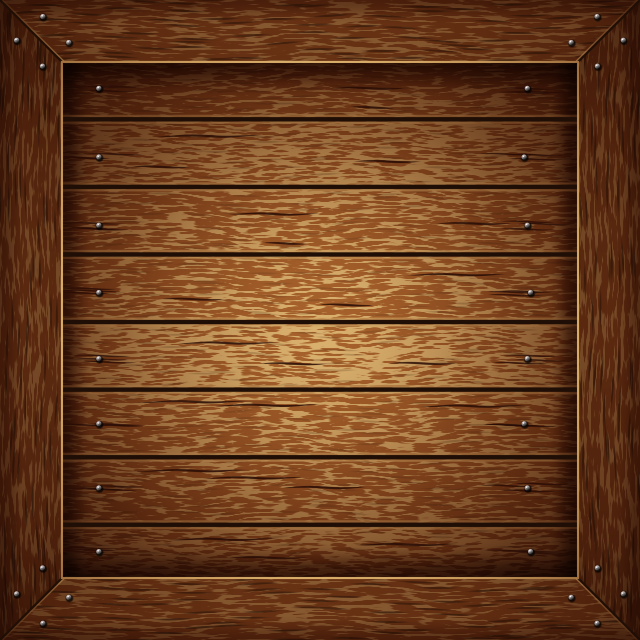
Reproduce this texture procedurally as a WebGL 2 fragment shader.

```glsl
#version 300 es
precision highp float;
uniform vec2 u_resolution;
out vec4 fragColor;

const float FRAME = 0.0985;       // width of the frame boards
const float SEAM_START = 0.1800;  // height of the lowest seam
const float PLANK = 0.1056;       // plank height
const vec3 PALE_WOOD = vec3(0.85, 0.69, 0.43);
const vec3 RED_WOOD = vec3(0.65, 0.38, 0.17);
const vec3 CRACK = vec3(0.15, 0.04, 0.015);
const vec3 GROOVE = vec3(0.12, 0.055, 0.02);
const vec3 BEVEL = vec3(0.86, 0.69, 0.42);

vec2 hash2(vec2 p) {
  return fract(sin(vec2(dot(p, vec2(127.1, 311.7)), dot(p, vec2(269.5, 183.3)))) * 43758.5);
}

// Distance to the nearest scattered point
float cells(vec2 p) {
  vec2 cell = floor(p), f = p - cell;
  float nearest = 4.0;
  for (int y = -1; y <= 1; y++)
    for (int x = -1; x <= 1; x++) {
      vec2 o = vec2(x, y);
      vec2 d = o + hash2(cell + o) - f;
      nearest = min(nearest, dot(d, d));
    }
  return sqrt(nearest);
}

float band(float d, float halfWidth, float aa) {
  return 1.0 - smoothstep(halfWidth - aa, halfWidth + aa, abs(d));
}

// Darkens wood while keeping it warm
vec3 shade(vec3 color, float light) {
  return color * pow(vec3(light), vec3(1.0, 1.42, 1.7));
}

// Two-tone streaks running along x
vec3 wood(vec2 p, float seed, float cut, float deepAmount) {
  p.y += 0.003 * sin(p.x * 17.0 + seed) + 0.001 * sin(p.x * 47.0 + p.y * 60.0 + seed * 2.0);
  vec2 s = p * vec2(21.0, 170.0) + seed * 17.3;
  float n = 0.55 * cells(s) + 0.45 * cells(s * vec2(1.9, 1.5) + 5.0);
  cut += 0.04 * sin(p.x * 9.0 + seed * 3.0) * sin(p.y * 70.0 + seed);
  vec3 color = mix(RED_WOOD, PALE_WOOD, smoothstep(cut - 0.07, cut + 0.07, n));
  float deep = 1.0 - smoothstep(0.08, 0.26, cells(s * vec2(0.4, 0.65) + 31.0));
  return mix(color, RED_WOOD * 0.55, deep * deepAmount);
}

// Thin split tapering at both ends
float crack(vec2 d, float halfLength, float thickness, float aa) {
  float taper = 1.0 - pow(d.x / halfLength, 2.0);
  d.y += 0.001 * sin(d.x * 60.0);
  return taper > 0.0 ? band(d.y, thickness * taper, aa) * smoothstep(0.0, 0.4, taper) : 0.0;
}

// Round steel head with a soft shadow
vec3 addNail(vec3 color, vec2 d, float aa) {
  float radius = 0.0040;
  color *= 1.0 - 0.75 * (1.0 - smoothstep(radius, radius * 1.9, length(d + vec2(-0.001, 0.0015))));
  float lit = clamp(0.55 + dot(d, vec2(-0.5, 0.8)) / radius * 0.5, 0.12, 1.0);
  vec3 steel = vec3(0.90, 0.86, 0.86) * lit;
  steel += 0.35 * (1.0 - smoothstep(0.0, 0.0018, length(d - vec2(-0.001, 0.0012))));
  return mix(color, steel, 1.0 - smoothstep(radius - aa, radius + aa, length(d)));
}

vec3 planks(vec2 p, vec2 edge, float aa) {
  float k = floor((p.y - SEAM_START) / PLANK);
  float y = p.y - SEAM_START - k * PLANK;
  float cut = 0.46 + 0.06 * sin(k * 2.1 + 0.6);
  vec3 color = wood(p, k + 3.0, cut, 0.25);

  // Central glow and the shadow cast by the frame
  vec2 c = p - vec2(0.5, 0.49);
  float light = 0.04 + 0.96 * exp(-4.0 * dot(c, c));
  light *= mix(0.5, 1.0, smoothstep(0.0, 0.045, edge.x));
  light *= mix(0.45, 1.0, smoothstep(-0.005, 0.055, edge.y));
  color = shade(color, light);

  // Scattered splits
  for (int i = 0; i < 3; i++) {
    vec2 h = hash2(vec2(k + 9.0, float(i) + 2.0));
    vec2 at = vec2(0.25 + 0.5 * h.x, PLANK * (0.15 + 0.7 * h.y));
    color = mix(color, CRACK, 0.85 * crack(vec2(p.x, y) - at, 0.035 + 0.06 * h.y, 0.0017, aa));
  }

  // Seams with worn edges
  float seam = min(y, PLANK - y);
  float inside = step(-1.5, k) * step(0.02, edge.y);
  color = mix(color, shade(BEVEL, 0.25 + 0.7 * light), 0.65 * inside * band(seam - 0.0052, 0.0019, aa));
  color = mix(color, GROOVE, inside * band(seam, 0.0034, aa));

  // One nail at each end, with splits around it
  float row = k + 1.0;
  float nailX = p.x < 0.5 ? 0.1545 : 0.824 + 0.005 * cos(row * 1.5708);
  vec2 d = p - vec2(nailX, 0.138 + 0.1034 * row - 0.009 * sin(row * 0.4488));
  for (int i = 0; i < 3; i++) {
    vec2 h = hash2(vec2(row + 4.0, float(i) + nailX)) - 0.5;
    color = mix(color, CRACK, 0.8 * crack(d - h * vec2(0.06, 0.014), 0.045, 0.0013, aa));
  }
  return addNail(color, d, aa);
}

vec3 frame(vec2 p, vec2 q, float aa) {
  bool upright = q.x < q.y;
  vec2 along = upright ? p.yx : p;
  vec2 local = upright ? q.yx : q;
  float board = (upright ? 11.0 : 17.0) + step(0.5, along.y) * 5.0;
  vec3 color = wood(along * vec2(0.8, 1.0), board, 0.50, 0.75);
  float t = along.x - 0.5;
  float light = (upright ? 0.54 : 0.62) - 0.75 * t * t;
  light *= mix(0.72, 1.0, smoothstep(0.0, 0.04, local.y));
  color = shade(color, light);

  // Mitred corners and the bright inner lip
  float miter = (q.x - q.y) * 0.7071;
  color = mix(color, shade(BEVEL, 0.35 + 5.0 * q.x), 0.7 * band(miter - 0.0028, 0.0011, aa));
  color = mix(color, GROOVE, band(miter, 0.0017, aa));
  float lip = FRAME - local.y;
  color = mix(color, shade(BEVEL, 1.0 - 1.6 * t * t), band(lip - 0.0015, 0.0018, aa));

  // Two nails near each end of a board
  float shift = upright ? (p.y > 0.5 ? -0.004 : 0.005) : 0.0;
  for (int i = 0; i < 2; i++) {
    vec2 d = local - vec2(0.067 + shift, 0.026) - 0.0405 * float(i);
    d = (upright ? d.yx : d) * sign(0.5 - p);
    color = addNail(color, d, aa);
  }
  return color;
}

void main() {
  vec2 p = gl_FragCoord.xy / u_resolution;
  float aa = 0.7 / min(u_resolution.x, u_resolution.y);
  vec2 q = min(p, 1.0 - p);
  vec2 edge = q - FRAME;
  float opening = smoothstep(-aa, aa, min(edge.x, edge.y));
  vec3 color = mix(frame(p, q, aa), planks(p, edge, aa), opening);
  fragColor = vec4(clamp(color, 0.0, 1.0), 1.0);
}
```
